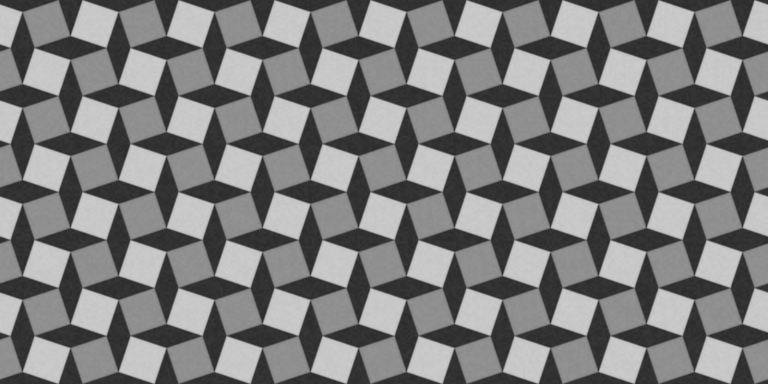
Write a Shadertoy shader that draws this pattern.

```glsl
#define ROWS 8.0           // tiles down the canvas
#define SHIFT_X 0.47       // sideways offset, in tiles
#define SLOPE 0.33333      // tilt of each tile, rise over run
#define SOFTNESS 0.025     // half width of the tile edge, in tiles
#define RIM_SHADE 0.035    // darkening just inside the edge
#define GRAIN_SCALE 20.0   // grain cells per tile
#define GRAIN_LIGHT 0.025  // grain strength on the tiles
#define GRAIN_DARK 0.04    // grain strength on the ground
#define LIGHT_TILE vec3(0.783)
#define GREY_TILE vec3(0.563)
#define GROUND vec3(0.193)

float hash(vec2 p) {
    return fract(sin(dot(p, vec2(127.1, 311.7))) * 43758.5453);
}

float valueNoise(vec2 p) {
    vec2 i = floor(p);
    vec2 f = fract(p);
    f = f * f * (3.0 - 2.0 * f);
    float low = mix(hash(i), hash(i + vec2(1, 0)), f.x);
    float high = mix(hash(i + vec2(0, 1)), hash(i + vec2(1, 1)), f.x);
    return mix(low, high, f.y);
}

float squareDistance(vec2 p, float halfSide) {
    vec2 d = abs(p) - halfSide;
    return length(max(d, 0.0)) + min(max(d.x, d.y), 0.0);
}

void mainImage(out vec4 fragColor, in vec2 fragCoord) {
    vec2 p = fragCoord / iResolution.y * ROWS - vec2(SHIFT_X, 0.0);
    vec2 cell = floor(p);
    vec2 local = fract(p) - 0.5;

    // Neighbouring tiles alternate in tone and lean in opposite directions
    float odd = mod(cell.x + cell.y, 2.0);
    vec2 axis = normalize(vec2(1.0, mix(-SLOPE, SLOPE, odd)));
    vec2 turned = vec2(dot(local, axis), dot(local, vec2(-axis.y, axis.x)));

    // Corners of each tile just touch the sides of its cell
    float halfSide = 0.5 / (axis.x + abs(axis.y));
    float dist = squareDistance(turned, halfSide);

    // Tile face with a faintly darker rim
    vec3 tile = mix(LIGHT_TILE, GREY_TILE, odd);
    tile -= RIM_SHADE * smoothstep(-0.07, 0.0, dist);

    // Fine grain, stronger on the dark ground
    float grain = valueNoise(p * GRAIN_SCALE) - 0.5;
    tile += grain * GRAIN_LIGHT;
    vec3 ground = GROUND + grain * GRAIN_DARK;

    float edge = max(SOFTNESS, 0.7 * ROWS / iResolution.y);
    float cover = 1.0 - smoothstep(-edge, edge, dist);
    fragColor = vec4(mix(ground, tile, cover), 1.0);
}
```
